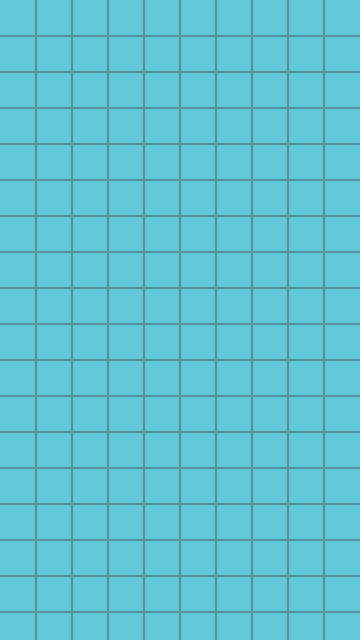
A Shadertoy shader for this pattern:

```glsl
const vec3 TILE_COLOR = vec3(0.38, 0.784, 0.843);
const vec3 LINE_COLOR = vec3(0.335, 0.575, 0.62);

// Coverage of a line of the given half width, softened over one pixel
float lineCoverage(float dist, float halfWidth, float pixel) {
    return clamp(0.5 + (halfWidth - dist) / pixel, 0.0, 1.0);
}

void mainImage(out vec4 fragColor, in vec2 fragCoord) {
    // Ten square cells across, counted from the top left corner
    float pixel = 10.0 / iResolution.x;
    vec2 cell = vec2(fragCoord.x, iResolution.y - fragCoord.y) * pixel;

    // Nearest inner grid line; the canvas border stays bare
    vec2 nearestLine = max(floor(cell + 0.5), 1.0);
    nearestLine.x = min(nearestLine.x, 9.0);
    vec2 dist = abs(cell - nearestLine);

    float grid = max(lineCoverage(dist.x, 0.03, pixel),
                     lineCoverage(dist.y, 0.03, pixel));
    fragColor = vec4(mix(TILE_COLOR, LINE_COLOR, grid), 1.0);
}
```
